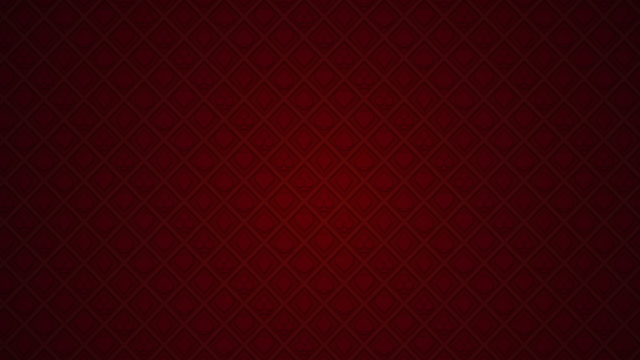
Give the GLSL for this pattern, as a Shadertoy shader.

```glsl
#define COLUMNS 16.0               // suits across one row
#define ROW_PITCH 0.1139           // vertical repeat, canvas heights
#define ANCHOR vec2(0.345, 0.896)  // centre of one heart
#define GLOW_CENTER vec2(0.9, 0.46)
#define BAND 0.043                 // half width of the lattice strip
#define GROOVE 0.05                // dark channel beside the strip
#define RELIEF vec2(-0.012, 0.035) // shadow offset, in columns
#define WEAR 0.035

float dot2(vec2 v) { return dot(v, v); }

// Heart with its tip at the origin, about 1.1 tall
float heartShape(vec2 p) {
    p.x = abs(p.x);
    if (p.x + p.y > 1.0) return length(p - vec2(0.25, 0.75)) - 0.3536;
    float d = min(dot2(p - vec2(0.0, 1.0)), dot2(p - 0.5 * max(p.x + p.y, 0.0)));
    return sqrt(d) * sign(p.x - p.y);
}

// Flared foot shared by clubs and spades
float stemShape(vec2 p) {
    float flare = 0.02 + 0.09 * (1.0 - smoothstep(-0.23, -0.13, p.y));
    return max(abs(p.x) - flare, abs(p.y + 0.13) - 0.1);
}

float clubShape(vec2 p) {
    vec2 q = vec2(abs(p.x), p.y);
    float leaves = min(length(q - vec2(0.0, 0.11)), length(q - vec2(0.115, -0.045)));
    return min(leaves - 0.106, stemShape(p));
}

float spadeShape(vec2 p) {
    float blade = 0.37 * heartShape(vec2(p.x, 0.23 - p.y) / 0.37);
    return min(blade, stemShape(p));
}

float diamondShape(vec2 p) {
    return dot(abs(p), vec2(0.79, 0.61)) - 0.155;
}

float suitShape(vec2 p, float suit) {
    if (suit < 0.5) return 0.39 * heartShape((p + vec2(0.0, 0.22)) / 0.39);
    if (suit < 1.5) return clubShape(p);
    if (suit < 2.5) return diamondShape(p);
    return spadeShape(p);
}

// Layered sines for a slightly rubbed surface
float mottle(vec2 p) {
    float sum = 0.0;
    float amp = 0.5;
    for (int i = 0; i < 4; i++) {
        sum += amp * sin(p.x + 1.7 * sin(p.y * 0.8)) * sin(p.y + 1.3 * sin(p.x * 0.7));
        p = mat2(1.2, 1.5, -1.5, 1.2) * p + 2.3;
        amp *= 0.65;
    }
    return sum;
}

void mainImage(out vec4 fragColor, in vec2 fragCoord) {
    vec2 uv = fragCoord / iResolution.y;
    float columnPitch = iResolution.x / iResolution.y / COLUMNS;
    float aa = 0.75 / (iResolution.y * columnPitch);

    // Diagonal lattice: the first index selects the suit
    vec2 grid = (uv - ANCHOR) / vec2(columnPitch, ROW_PITCH);
    vec2 diag = vec2(grid.x + grid.y, grid.x - grid.y);
    vec2 id = floor(diag + 0.5);
    vec2 f = diag - id;
    vec2 local = 0.5 * vec2(f.x + f.y, f.x - f.y);
    float suit = mod(id.x, 4.0);

    // Vignetted felt
    float r = length(uv - GLOW_CENTER);
    float felt = max(0.325 - 0.19 * r + 0.03 * exp(-9.0 * r * r), 0.08);
    vec3 color = vec3(felt, 0.009, 0.012 + 0.008 * smoothstep(0.1, 0.5, r));

    // Embossed suit: dark rim, offset shadow, raised face
    float suitDist = suitShape(local, suit);
    float shadowDist = suitShape(local + RELIEF, suit);
    float face = 1.0 - smoothstep(-aa, aa, suitDist);
    float shadow = (1.0 - smoothstep(-aa, aa + 0.02, shadowDist)) * (1.0 - face);
    float rim = 1.0 - smoothstep(0.0, 0.02 + aa, abs(suitDist));
    color *= 1.0 - 0.17 * shadow - 0.1 * rim;
    color = mix(color, color * vec3(1.07, 0.5, 1.0) + vec3(0.0, 0.0, 0.009), face);

    // Raised strips between grooves
    float edge = (0.5 - max(abs(f.x), abs(f.y))) * 0.7071;
    float groove = 1.0 - smoothstep(BAND + 0.5 * GROOVE, BAND + GROOVE + aa, edge);
    float strip = 1.0 - smoothstep(BAND - aa, BAND + aa, edge);
    float lowerSide = smoothstep(-0.1, 0.1, local.y);
    color *= 1.0 - groove * (1.0 - strip) * (0.13 + 0.1 * lowerSide);
    color = mix(color, color * 1.08 + vec3(0.0, 0.014, 0.012), strip);

    // Uneven pressing, strongest on the strips
    float grain = mottle(uv * 85.0);
    color *= 1.0 + WEAR * grain * (0.6 + 0.9 * strip);

    fragColor = vec4(clamp(color, 0.0, 1.0), 1.0);
}
```
